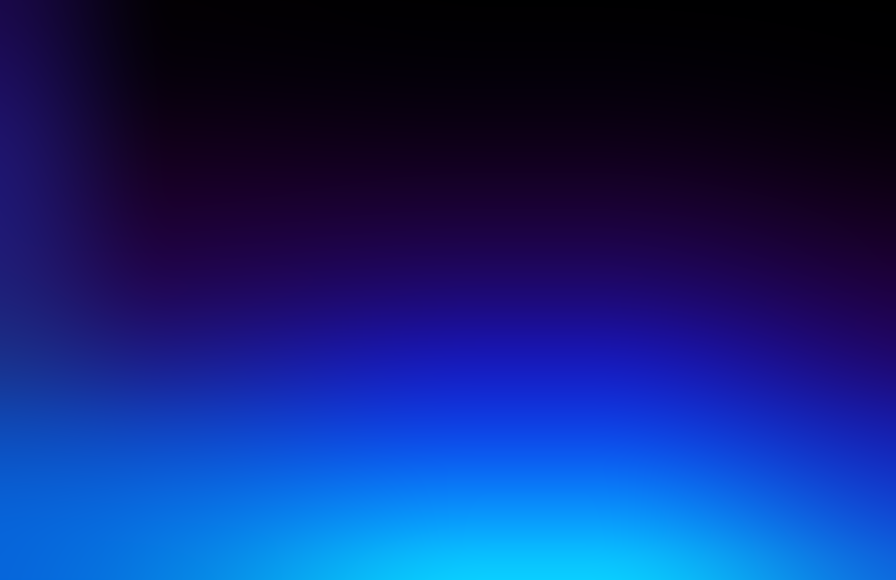
This background is drawn by a WebGL 1 fragment shader. Its source:

```glsl
precision highp float;

uniform vec2 u_resolution;

// Quadratic spline weight, smooth over three neighbouring stops
float splineWeight(float offset) {
    float d = abs(offset);
    float tail = max(1.5 - d, 0.0);
    return d < 0.5 ? 0.75 - d * d : 0.5 * tail * tail;
}

// Adds one colour stop, with its weight kept in alpha
vec4 stop(float position, float index, vec3 colour) {
    return vec4(colour, 1.0) * splineWeight(position - index);
}

// Nine evenly spaced stops, from the top (depth 0) to the bottom (depth 1)
vec3 ramp(float depth, vec3 c0, vec3 c1, vec3 c2, vec3 c3, vec3 c4,
          vec3 c5, vec3 c6, vec3 c7, vec3 c8) {
    float p = depth * 8.0;
    vec4 sum = stop(p, 0.0, c0) + stop(p, 1.0, c1) + stop(p, 2.0, c2)
             + stop(p, 3.0, c3) + stop(p, 4.0, c4) + stop(p, 5.0, c5)
             + stop(p, 6.0, c6) + stop(p, 7.0, c7) + stop(p, 8.0, c8);
    return sum.rgb / sum.a;
}

// Indigo haze along the left border
vec3 hazeRamp(float depth) {
    return ramp(depth,
        vec3(0.10, 0.03, 0.28), vec3(0.11, 0.05, 0.36), vec3(0.12, 0.08, 0.43),
        vec3(0.12, 0.095, 0.46), vec3(0.12, 0.12, 0.47), vec3(0.10, 0.19, 0.54),
        vec3(0.05, 0.30, 0.74), vec3(0.03, 0.39, 0.85), vec3(0.02, 0.40, 0.86));
}

// Muted violet falling to azure
vec3 violetRamp(float depth) {
    return ramp(depth,
        vec3(0.01, 0.0, 0.01), vec3(0.02, 0.0, 0.04), vec3(0.07, 0.0, 0.10),
        vec3(0.11, 0.0, 0.19), vec3(0.13, 0.02, 0.32), vec3(0.11, 0.11, 0.53),
        vec3(0.06, 0.28, 0.77), vec3(0.03, 0.42, 0.88), vec3(0.02, 0.48, 0.88));
}

// Black through vivid blue to the cyan glow
vec3 glowRamp(float depth) {
    return ramp(depth,
        vec3(0.0), vec3(0.01, 0.0, 0.03), vec3(0.055, 0.0, 0.09),
        vec3(0.11, 0.005, 0.22), vec3(0.12, 0.03, 0.43), vec3(0.09, 0.09, 0.75),
        vec3(0.05, 0.27, 0.92), vec3(0.03, 0.56, 0.99), vec3(0.04, 0.85, 1.0));
}

// Darker falloff toward the right border
vec3 duskRamp(float depth) {
    return ramp(depth,
        vec3(0.0), vec3(0.002, 0.0, 0.006), vec3(0.025, 0.0, 0.035),
        vec3(0.075, 0.0, 0.11), vec3(0.12, 0.0, 0.24), vec3(0.125, 0.025, 0.42),
        vec3(0.085, 0.11, 0.69), vec3(0.065, 0.25, 0.82), vec3(0.05, 0.42, 0.87));
}

void main() {
    vec2 uv = gl_FragCoord.xy / u_resolution;
    float depth = 1.0 - uv.y;

    // Blend the vertical ramps from left to right
    vec3 colour = mix(hazeRamp(depth), violetRamp(depth), smoothstep(-0.02, 0.2, uv.x));
    colour = mix(colour, glowRamp(depth), smoothstep(0.1, 0.55, uv.x));
    colour = mix(colour, duskRamp(depth), smoothstep(0.65, 1.06, uv.x));

    gl_FragColor = vec4(colour, 1.0);
}
```
